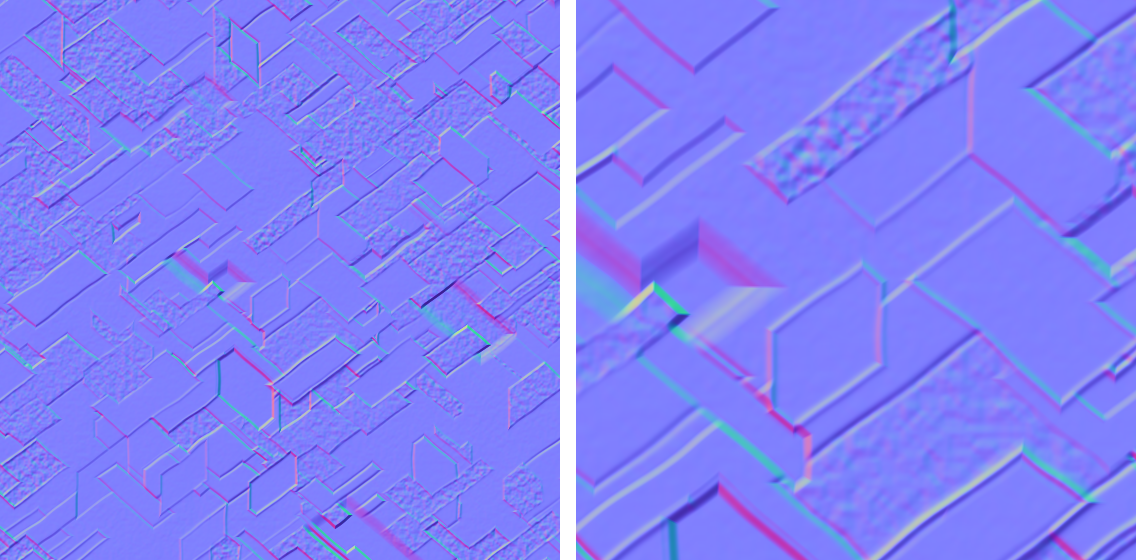
Left, the full canvas; right, a detail of the centre.
Write a three.js fragment shader that draws this texture map.

```glsl
varying vec2 vUv;

float hash(vec2 p) {
  p = fract(p * vec2(0.1031, 0.1137) + 0.071);
  p += dot(p, p.yx + 33.33);
  return fract((p.x + p.y) * p.x * 17.3);
}

float noise(vec2 p) {
  vec2 i = floor(p), f = fract(p);
  f = f * f * (3.0 - 2.0 * f);
  return mix(mix(hash(i), hash(i + vec2(1.0, 0.0)), f.x),
             mix(hash(i + vec2(0.0, 1.0)), hash(i + 1.0), f.x), f.y);
}

// Signed distance to a slanted plate, some notched to a chevron, some cut upright
float plate(vec2 p, vec2 id) {
  vec2 a = vec2(dot(p, vec2(0.65, 0.76)), dot(p, vec2(-0.6, 0.8)));
  vec2 size = vec2(0.28, 0.1) + vec2(0.45, 0.23) * vec2(hash(id + 1.3), hash(id + 2.7));
  if (hash(id + 3.1) < 0.45) size = size.yx;
  vec2 edge = abs(a) - size;
  float d = max(edge.x, edge.y);
  if (hash(id + 4.9) < 0.3) {
    vec2 notch = a + size * 0.35;
    d = max(d, min(notch.x, notch.y));
  }
  if (hash(id + 5.3) < 0.28) d = max(d, abs(p.x) - 0.18 - 0.25 * hash(id + 6.1));
  return d;
}

// Height of the stacked plates with beaded rims and a grainy finish
float surface(vec2 p) {
  float height = 0.0, rough = 0.1;
  float grain = noise(p * 130.0) + 0.5 * noise(p * 215.0 + 7.0) - 0.75;
  float wear = 0.15 + noise(p * 9.0 + 3.0);
  vec2 bent = p + 0.004 * (vec2(noise(p * 28.0), noise(p * 28.0 + 50.0)) - 0.5);

  for (int layer = 0; layer < 6; layer++) {
    float k = float(layer);
    float cells = 2.8 + 1.2 * k;
    vec2 q = bent * cells + 37.0 * k + 11.4;
    for (int y = -1; y <= 1; y++) {
      for (int x = -1; x <= 1; x++) {
        vec2 id = floor(q) + vec2(float(x), float(y));
        if (hash(id + 0.5) > 0.78 - 0.05 * k) continue;
        vec2 center = id + 0.25 + 0.5 * vec2(hash(id + 7.7), hash(id + 8.3));
        float d = plate(q - center, id) / cells;

        float soft = 0.0026 + 0.011 * pow(hash(id + 9.1), 14.0);
        float inside = 1.0 - smoothstep(-soft, soft, d);
        float level = (hash(id + 10.9) - 0.5) * soft * 1.5;
        float finish = hash(id + 11.7) < 0.5 ? 0.4 + 0.6 * hash(id + 12.1) : 0.06;
        height = mix(height, level, inside);
        rough = mix(rough, finish, inside);

        float bead = (hash(id + 13.3) - 0.5) * 0.0049 * wear;
        height += bead * exp(-d * d / 0.0000065);
      }
    }
  }
  return height + 0.0021 * rough * grain + 0.0009 * noise(p * 14.0);
}

void main() {
  // Slope by central differences, green pointing down
  vec2 e = vec2(0.0009, 0.0);
  vec2 slope = vec2(surface(vUv - e.xy) - surface(vUv + e.xy),
                    surface(vUv + e.yx) - surface(vUv - e.yx)) / (2.0 * e.x);
  vec2 tilt = slope / sqrt(1.0 + dot(slope, slope));
  float steep = length(tilt);
  gl_FragColor = vec4(0.5 + 0.5 * tilt, 0.998 - 0.12 * steep - 0.35 * steep * steep, 1.0);
}
```
